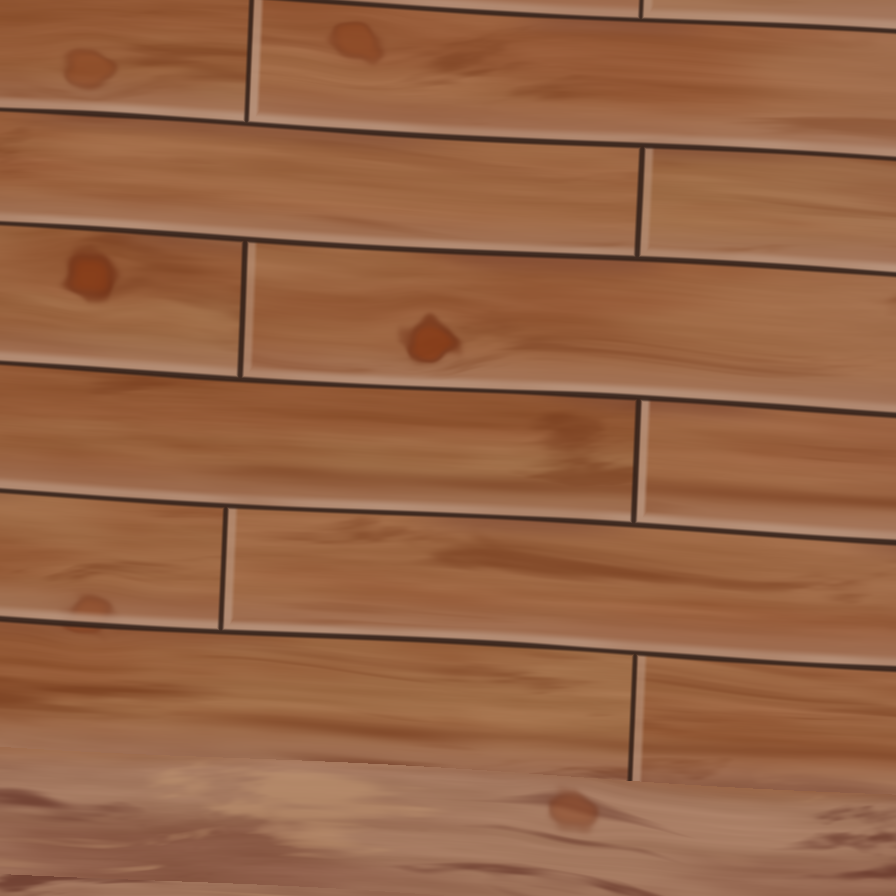
A WebGL 1 fragment shader for this texture:

```glsl
precision highp float;
// Slightly tilted rows of knotty pine boards with staggered butt joints, dark
// seams and pale bevels; the lowest row fades into bare, weathered wood.
// Rows come from a sheared coordinate, grain from stretched value noise.
uniform vec2 u_resolution;

const float ROW_HEIGHT = 0.1416;

float hash(vec2 p) {
  return fract(sin(dot(p, vec2(127.1, 311.7))) * 43758.5453);
}

float noise(vec2 p) {
  vec2 i = floor(p), f = fract(p);
  f = f * f * (3.0 - 2.0 * f);
  return mix(mix(hash(i), hash(i + vec2(1.0, 0.0)), f.x),
             mix(hash(i + vec2(0.0, 1.0)), hash(i + vec2(1.0, 1.0)), f.x), f.y);
}

float fbm(vec2 p) {
  float sum = 0.0, amp = 0.53;
  for (int i = 0; i < 4; i++) {
    sum += amp * noise(p);
    p = p * 2.03 + 7.3;
    amp *= 0.5;
  }
  return sum;
}

float bell(float x) {
  return exp(-x * x);
}

void main() {
  vec2 p = gl_FragCoord.xy / u_resolution;
  p.y = 1.0 - p.y;
  float soft = max(0.002, 1.0 / u_resolution.y);

  // Rows: sheared downwards to the right, with a gentle wave
  float v = p.y + 0.018 - 0.055 * p.x + 0.0022 * sin(p.x * 8.0 + p.y * 5.0);
  v += 0.014 * bell((v - 0.27) / 0.06);
  float f = v / ROW_HEIGHT;
  float row = floor(f), local = fract(f), odd = mod(row, 2.0);

  // One joint per row, alternating between left and right
  float jointX = mix(0.278 - 0.0018 * row * row, 0.716 - 0.002 * row, odd);
  float across = p.x - jointX + 0.006 * (local - 0.5);
  float planked = 1.0 - step(5.5, row);
  float board = row * 2.0 + step(0.0, across) * planked;
  vec2 seed = vec2(board * 17.3, board * 5.7);

  // Knots: two per even row, with a gap; they also bend the grain
  float knot = 0.0, core = 0.0, bend = 0.0;
  for (int n = 0; n < 8; n++) {
    float i = float(n), pair = floor(i / 2.0);
    if (abs(i - 5.5) < 1.0) continue;
    vec2 center = vec2(0.1 + mod(i, 2.0) * (0.3 + 0.08 * pair),
                       (pair * 2.0 + 0.6 + 0.35 * cos(1.5 + 1.1 * i)) * ROW_HEIGHT);
    vec2 q = (vec2(p.x, v) - center) / vec2(0.03, 0.023);
    float r = length(q) + 0.5 * (noise(q * 1.6 + i * 9.0) - 0.5);
    float strength = abs(pair - 1.0) < 0.5 ? 0.95 : 0.5;
    knot = max(knot, strength * smoothstep(1.1, 0.55, r));
    core = max(core, strength * bell((r - 0.85) * 5.0));
    bend += 0.012 * q.y * exp(-0.35 * dot(q, q));
  }

  // Grain: broad tone, fine fibres and long dark streaks
  vec2 g = vec2(p.x, v - bend);
  float warp = noise(g * vec2(4.0, 10.0) + seed);
  float tone = fbm(g * vec2(2.5, 13.0) + seed);
  float fibre = fbm(g * vec2(5.0, 75.0) + seed + warp);
  float streak = fbm(g * vec2(3.2, 32.0) + seed.yx + warp * 1.6);
  float dark = smoothstep(0.54, 0.82, streak) * mix(0.65, 1.0, p.y);
  float band = odd * step(2.5, row) * planked * smoothstep(0.12, 0.35, p.x)
             * bell((local - 0.72 + 0.13 * (warp - 0.5)) / 0.075);
  dark = max(dark, band * (0.35 + 0.65 * noise(g * vec2(7.0, 50.0))));

  vec3 color = mix(vec3(0.57, 0.34, 0.20), vec3(0.635, 0.44, 0.29),
                   smoothstep(0.25, 0.62, tone));
  color = mix(color, vec3(0.61, 0.36, 0.23), 0.5 * hash(seed + 3.0));
  color += 0.09 * (fibre - 0.5);
  color = mix(color, vec3(0.46, 0.23, 0.11), 0.75 * dark);

  // Pinkish sheen along the lower edge and towards the upper right
  float sheen = 0.65 * smoothstep(0.6, 0.95, local) * planked
              + 0.4 * smoothstep(0.75, 1.05, p.x) * (1.0 - p.y);
  color = mix(color, vec3(0.64, 0.46, 0.36), sheen * (1.0 - 0.6 * dark));
  color = mix(color, vec3(0.49, 0.29, 0.21),
              0.5 * smoothstep(0.2, 0.03, local) * planked * smoothstep(0.4, 0.7, warp));

  // Weathered wood at the bottom
  float weathered = smoothstep(0.825, 0.875, v + 0.025 * (warp - 0.5));
  vec3 bare = mix(vec3(0.54, 0.35, 0.27), vec3(0.65, 0.48, 0.38),
                  smoothstep(0.25, 0.7, tone)) + 0.1 * (fibre - 0.5);
  bare = mix(bare, vec3(0.40, 0.21, 0.16), 0.8 * smoothstep(0.57, 0.76, streak));
  bare = mix(bare, vec3(0.74, 0.57, 0.43), 0.6 * smoothstep(0.40, 0.22, streak));
  color = mix(color, bare, weathered);

  color = mix(color, vec3(0.52, 0.22, 0.08), 0.85 * knot);
  color = mix(color, vec3(0.40, 0.16, 0.07), 0.5 * core);

  // Bevels above seams and right of joints, then the dark gaps
  float seamGap = (fract(f + 0.5) - 0.5) * ROW_HEIGHT;
  float hasSeam = 1.0 - step(5.5, floor(f + 0.5));
  float wear = 0.6 + 0.4 * noise(p * 14.0);
  float bevel = smoothstep(-0.017, -0.007, seamGap) * smoothstep(0.002, -0.002, seamGap) * hasSeam;
  float jointBevel = smoothstep(0.0, 0.004, across) * smoothstep(0.015, 0.009, across) * planked;
  color = mix(color, vec3(0.73, 0.59, 0.50), 0.85 * wear * max(bevel, jointBevel));

  float halfWidth = 0.0022 + 0.0012 * noise(p * 9.0 + 4.0);
  float seam = smoothstep(halfWidth + soft, halfWidth - soft, abs(seamGap)) * hasSeam;
  float joint = smoothstep(halfWidth + soft, halfWidth - soft, abs(across)) * planked;
  color = mix(color, vec3(0.20, 0.13, 0.10), 0.9 * max(seam, joint));

  gl_FragColor = vec4(color, 1.0);
}
```
